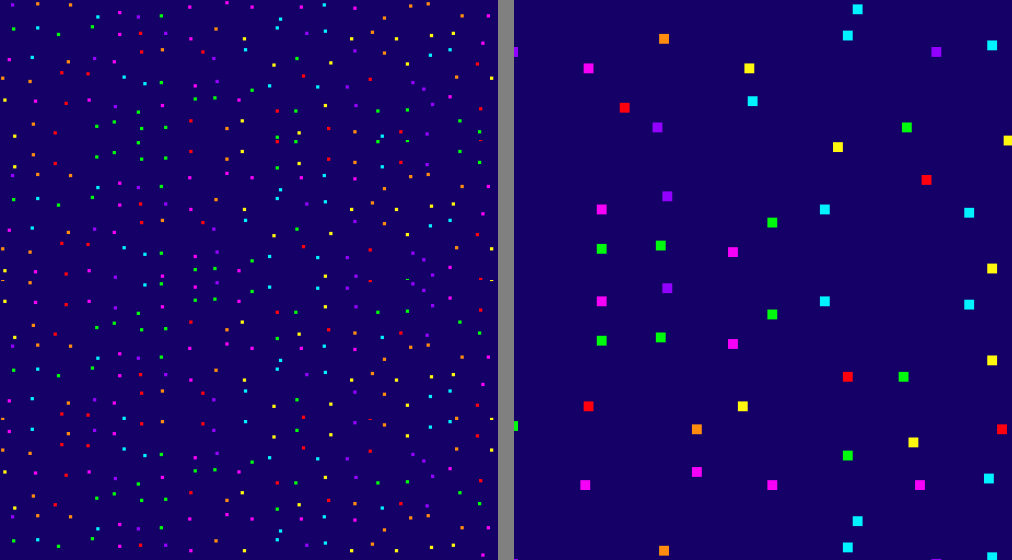
Left, the full canvas; right, a detail of the centre.
Reproduce this pattern procedurally as a Shadertoy shader.

```glsl
// Arcade starfield: small coloured squares on indigo, one sheet repeated in scrolled bands
#define UNITS 512.0                  // art units per canvas height
#define BAND 128.0                   // height of one star sheet
#define SCROLL 28.0                  // extra scroll of each lower band
#define CELL vec2(24.0, BAND / 6.0)  // one star per cell
#define STAR 3.0                     // star side length
#define JITTER vec2(16.0, 17.0)      // random range of a star in its cell
#define SKY vec3(0.08, 0.0, 0.40)

const vec3 STAR_COLOURS[7] = vec3[7](
    vec3(1.0, 0.0, 0.06),   // red
    vec3(0.0, 0.98, 0.05),  // green
    vec3(1.0, 0.97, 0.05),  // yellow
    vec3(0.0, 0.95, 1.0),   // cyan
    vec3(0.97, 0.0, 0.97),  // magenta
    vec3(1.0, 0.55, 0.06),  // orange
    vec3(0.58, 0.0, 1.0));  // purple

float hash(vec2 p) {
    return fract(sin(dot(p, vec2(127.1, 311.7))) * 43758.5453);
}

// Coverage of an axis-aligned square with edges smoothed over one pixel
float squareMask(vec2 offset, float halfSide, float pixel) {
    vec2 cover = clamp((halfSide - abs(offset)) / pixel + 0.5, 0.0, 1.0);
    return cover.x * cover.y;
}

void mainImage(out vec4 fragColor, in vec2 fragCoord) {
    float pixel = UNITS / iResolution.y;
    vec2 p = vec2(fragCoord.x, iResolution.y - fragCoord.y) * pixel;

    // Wrap each band into the shared sheet, scrolled by its index
    float band = floor(p.y / BAND);
    p.y = mod(p.y - SCROLL * band, BAND);

    // Place one grid-snapped star in the cell
    vec2 cell = floor(p / CELL);
    vec2 jitter = vec2(hash(cell + 3.7), hash(cell + 19.3)) * JITTER;
    vec2 centre = ceil(cell * CELL + jitter) + 0.5 * STAR;
    float star = squareMask(p - centre, 0.5 * STAR, pixel);

    // Pick its colour
    int pick = min(int(hash(cell + 41.9) * 7.0), 6);
    fragColor = vec4(mix(SKY, STAR_COLOURS[pick], star), 1.0);
}
```
